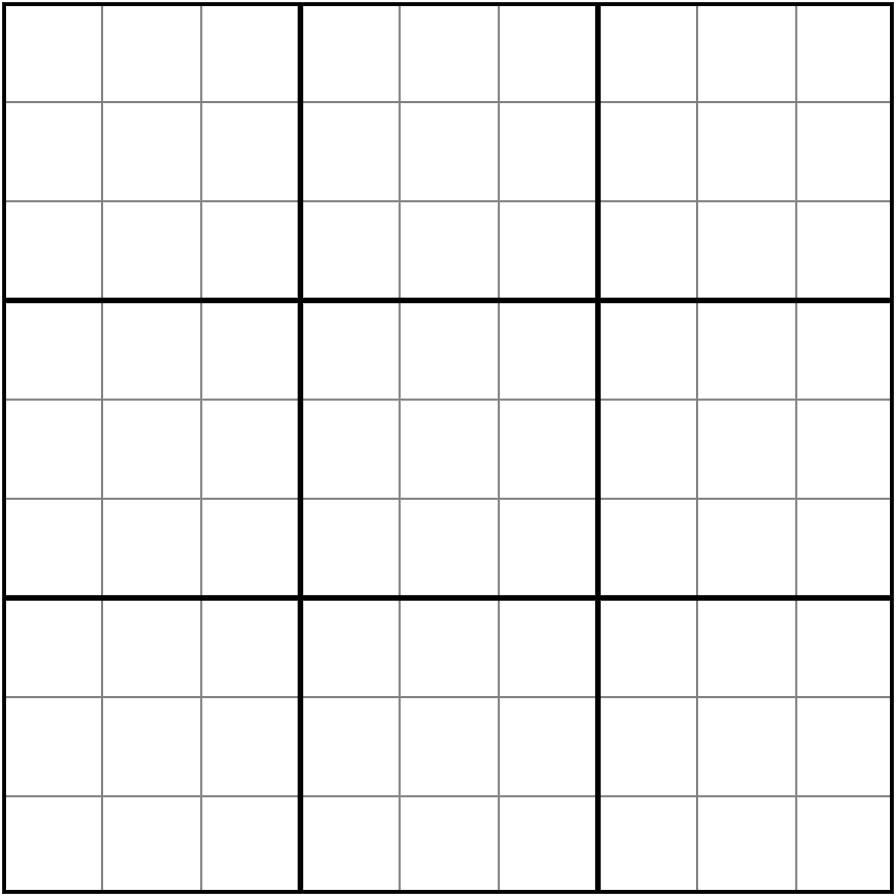
Write a WebGL 2 fragment shader that draws this pattern.

```glsl
#version 300 es
precision highp float;
// Draws a white nine-by-nine grid: thin grey cell lines, thick black block lines and a black frame.

uniform vec2 u_resolution;
out vec4 fragColor;

const vec3 PAPER = vec3(1.0);
const vec3 GREY_INK = vec3(0.49);
const vec3 BLACK_INK = vec3(0.005);

const float CELLS = 9.0;
const float CELLS_PER_BLOCK = 3.0;
const float CELL_PITCH = 0.11068;
const float GRID_START = 0.00326;
const float THIN_WIDTH = 0.0023;
const float THICK_WIDTH = 0.0062;
const float FRAME_WIDTH = 0.0044;
const float FRAME_HALF_SIZE = 0.4954;

// Share of a pixel covered by a line whose centre lies at the given distance.
float lineCoverage(float dist, float width, float pixel) {
    float high = min(dist + 0.5 * pixel, 0.5 * width);
    float low = max(dist - 0.5 * pixel, -0.5 * width);
    return clamp((high - low) / pixel, 0.0, 1.0);
}

// Coverage by the nearest inner line on one axis: x is thin, y is thick.
vec2 gridCoverage(float coord, float pixel) {
    float index = clamp(round((coord - GRID_START) / CELL_PITCH), 1.0, CELLS - 1.0);
    float dist = coord - GRID_START - index * CELL_PITCH;
    bool isBlockEdge = mod(index + 0.5, CELLS_PER_BLOCK) < 1.0;
    return isBlockEdge
        ? vec2(0.0, lineCoverage(dist, THICK_WIDTH, pixel))
        : vec2(lineCoverage(dist, THIN_WIDTH, pixel), 0.0);
}

// Signed distance to a centred square.
float squareDistance(vec2 point, float halfSize) {
    vec2 offset = abs(point) - halfSize;
    return max(offset.x, offset.y);
}

void main() {
    vec2 canvas = gl_FragCoord.xy / u_resolution;
    float pixel = 1.0 / min(u_resolution.x, u_resolution.y);

    // Inner lines, counted from the upper left and clipped to the frame.
    float frameDist = squareDistance(canvas - 0.5, FRAME_HALF_SIZE);
    float inside = clamp(0.5 - frameDist / pixel, 0.0, 1.0);
    vec2 columns = gridCoverage(canvas.x, pixel);
    vec2 rows = gridCoverage(1.0 - canvas.y, pixel);
    vec2 lines = max(columns, rows) * inside;

    // Black lines and the frame lie over the grey ones.
    float frame = lineCoverage(frameDist, FRAME_WIDTH, pixel);
    vec3 color = mix(PAPER, GREY_INK, lines.x);
    color = mix(color, BLACK_INK, max(lines.y, frame));
    fragColor = vec4(color, 1.0);
}
```
